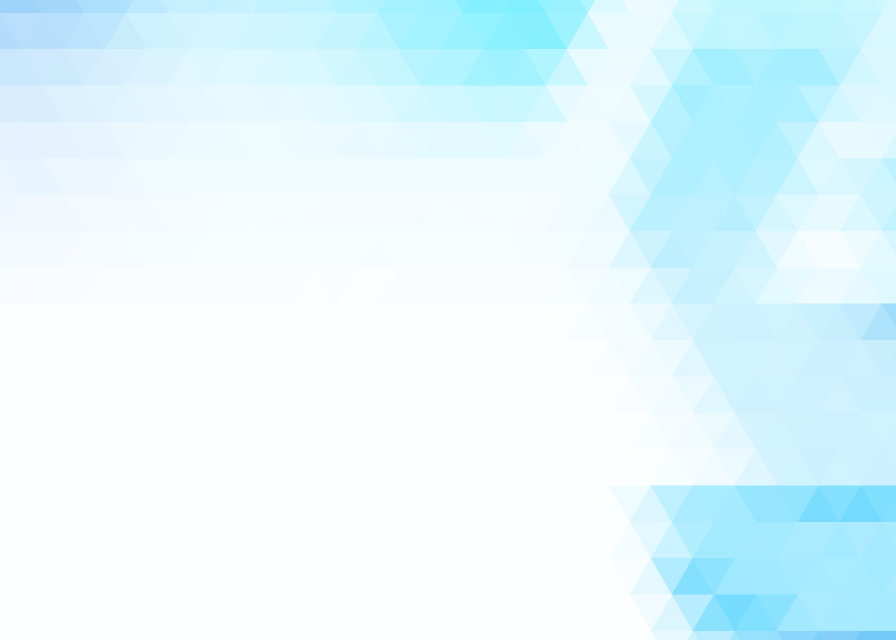
Give the GLSL for this background, as a WebGL 1 fragment shader.

```glsl
precision highp float;
// Pale sky-blue triangle mosaic: blue and cyan light on the top and right, fading to white.

uniform vec2 u_resolution;

float hash(vec2 p) {
  vec3 q = fract(vec3(p.xyx) * 0.1031);
  q += dot(q, q.yzx + 33.33);
  return fract((q.x + q.y) * q.z);
}

// Soft elliptical spot, 1 at its centre
float glow(vec2 p, vec2 centre, vec2 radius) {
  vec2 d = (p - centre) / radius;
  return exp(-dot(d, d));
}

// Light in the upper left corner and along the top edge
vec3 topLight(vec3 color, vec2 p) {
  vec3 sky = mix(vec3(0.61, 0.82, 0.98), vec3(0.67, 0.93, 1.0), smoothstep(0.0, 0.4, p.x));
  float fade = exp(-max(p.y, 0.0) / 0.17) * (1.0 - smoothstep(0.35, 0.62, p.y));
  fade *= 1.0 - 0.35 * smoothstep(0.0, 0.36, p.x);
  color = mix(color, sky, fade * (1.0 - smoothstep(0.8, 0.97, p.x)));
  float slant = p.x + 0.5 * p.y;
  float cyan = glow(p, vec2(0.81, 0.02), vec2(0.22, 0.14));
  cyan *= 1.0 - 0.8 * smoothstep(0.89, 0.99, slant);
  return mix(color, vec3(0.5, 0.94, 1.0), 0.92 * cyan);
}

// Bent cyan band on the right, opening to the border in its lower half
vec3 rightBand(vec3 color, vec2 p) {
  float left = 0.975 + 0.27 * max(0.35 - p.y, 0.0) + 0.55 * max(p.y - 0.36, 0.0);
  float right = 1.38 - 0.5 * p.y;
  float upper = 1.0 - step(0.474, p.y);
  float inside = smoothstep(left - 0.05, left + 0.06, p.x);
  float beyond = smoothstep(right - 0.06, right + 0.05, p.x) * upper;

  color = mix(color, vec3(0.89, 0.975, 1.0), 0.6 * smoothstep(left - 0.2, left, p.x));
  vec3 band = mix(vec3(0.67, 0.94, 1.0), vec3(0.81, 0.945, 1.0), smoothstep(0.15, 0.55, p.y));
  band = mix(band, vec3(0.76, 0.965, 1.0), 1.0 - smoothstep(0.03, 0.1, p.y));
  color = mix(color, mix(band, vec3(0.86, 0.97, 1.0), beyond), inside);

  // White gaps and darker accents near the border
  float gap = 0.6 * glow(p, vec2(1.36, 0.215), vec2(0.09, 0.04));
  gap += 0.95 * glow(p, vec2(1.295, 0.4), vec2(0.075, 0.065));
  color = mix(color, vec3(0.98, 0.995, 1.0), min(gap * upper, 1.0));
  color = mix(color, vec3(0.7, 0.94, 1.0), 0.8 * upper * glow(p, vec2(1.42, 0.29), vec2(0.06, 0.07)));
  float corner = glow(p, vec2(1.41, 0.5), vec2(0.07, 0.045)) * (1.0 - upper);
  return mix(color, vec3(0.61, 0.86, 0.98), 0.9 * corner);
}

// Saturated block in the lower right corner
vec3 lowerBlock(vec3 color, vec2 p) {
  float left = 0.93 + 0.25 * (p.y - 0.76);
  color = mix(color, vec3(0.66, 0.92, 1.0), smoothstep(left, left + 0.18, p.x));
  vec3 azure = vec3(0.46, 0.86, 1.0);
  color = mix(color, azure, 0.9 * glow(p, vec2(1.34, 0.787), vec2(0.13, 0.03)));
  color = mix(color, azure, 0.8 * glow(p, vec2(1.09, 0.9), vec2(0.045, 0.03)));
  color = mix(color, azure, 0.95 * glow(p, vec2(1.16, 0.956), vec2(0.065, 0.03)));
  return mix(color, vec3(0.45, 0.78, 0.98), 0.9 * glow(p, vec2(1.35, 1.014), vec2(0.15, 0.025)));
}

// Flat colour of the triangle that holds p; y runs downward
vec3 mosaic(vec2 p) {
  float rowHeight = 0.0568;
  float side = 0.0656;
  float y = (p.y - 0.0201) / rowHeight;
  float row = floor(y);
  float shift = 0.5 * mod(row, 2.0);
  float x = p.x / side + shift;
  float slope = 0.5 * fract(y);
  float column = 0.5 * (floor(x - slope) + floor(x + slope) + 1.0);
  vec2 centre = vec2((column - shift) * side, (row + 0.5) * rowHeight + 0.0201);

  vec3 color = vec3(0.992, 0.996, 1.0);
  if (centre.y < 0.759) {
    color = rightBand(topLight(color, centre), centre);
  } else {
    color = lowerBlock(color, centre);
  }
  // Slight variation, stronger in the coloured parts
  float tint = hash(vec2(column * 2.0 + 7.0, row + 5.0)) - 0.5;
  return color + tint * 0.16 * (1.0 - color);
}

void main() {
  vec3 color = vec3(0.0);
  // Four samples per pixel smooth the triangle edges
  for (int i = 0; i < 4; i++) {
    float k = float(i);
    vec2 offset = vec2(mod(k, 2.0), floor(k / 2.0)) * 0.5 - 0.25;
    vec2 uv = (gl_FragCoord.xy + offset) / u_resolution;
    color += mosaic(vec2(uv.x * 1.4, 1.0 - uv.y));
  }
  gl_FragColor = vec4(color / 4.0, 1.0);
}
```
